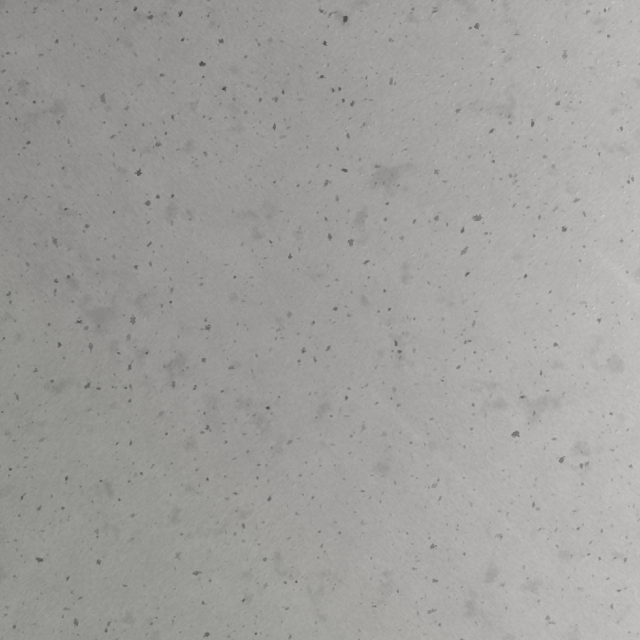
This texture is drawn by a WebGL 1 fragment shader. Its source:

```glsl
precision highp float;
// Smooth grey concrete, lit from the right, with dark flecks, small pits and faint diagonal scuffs.
uniform vec2 u_resolution;

float hash(vec2 p) {
  vec3 q = fract(p.xyx * vec3(0.1031, 0.1030, 0.0973));
  q += dot(q, q.yzx + 33.33);
  return fract((q.x + q.y) * q.z);
}

float noise(vec2 p) {
  vec2 i = floor(p), f = fract(p);
  f = f * f * (3.0 - 2.0 * f);
  return mix(mix(hash(i), hash(i + vec2(1, 0)), f.x),
             mix(hash(i + vec2(0, 1)), hash(i + vec2(1, 1)), f.x), f.y);
}

float fbm(vec2 p) {
  float sum = 0.0, amp = 0.5;
  for (int i = 0; i < 5; i++) {
    sum += amp * noise(p);
    p = mat2(1.6, 1.2, -1.2, 1.6) * p + 17.3;
    amp *= 0.5;
  }
  return sum;
}

// One ragged, tilted fleck in some cells of a grid; radius is in canvas units.
float flecks(vec2 p, float cells, float share, float radius, float seed) {
  vec2 id = floor(p * cells) + seed;
  vec2 centre = 0.15 + 0.7 * vec2(hash(id + 3.1), hash(id + 7.7));
  vec2 d = (fract(p * cells) - centre) / cells;
  float angle = 0.9 + 2.2 * (hash(id + 11.3) - 0.5);
  float c = cos(angle), s = sin(angle);
  d = vec2(c * d.x + s * d.y, c * d.y - s * d.x);
  d.x *= mix(0.45, 0.95, hash(id + 19.9));
  float size = radius * mix(0.45, 1.0, pow(hash(id + 23.5), 2.0));
  float edge = length(d) + size * 1.1 * (noise(p * 380.0 + seed) - 0.5);
  float soft = 0.0007 + 0.6 / u_resolution.y;
  float shape = 1.0 - smoothstep(size - soft, size + soft, edge);
  return shape * step(hash(id + 31.7), share) * mix(0.25, 1.0, hash(id + 41.3));
}

// Soft band along a falling diagonal, x + y offset across and x - y span along it.
float scuff(vec2 diag, float across, float width, float from, float to) {
  float band = exp(-pow((diag.x - across) / width, 2.0));
  return band * smoothstep(from, from + 0.15, diag.y) * (1.0 - smoothstep(to - 0.2, to, diag.y));
}

void main() {
  vec2 p = gl_FragCoord.xy / u_resolution.y;
  vec2 d = p - 0.5;
  vec2 diag = vec2(p.x + p.y, p.x - p.y);

  // Light falls off from the lower right to the left edge.
  float t = p.x - 0.1 * d.y;
  float value = 0.558 + 0.075 * t + 0.1 * t * t;
  value += 0.016 * smoothstep(0.5, 0.0, p.y) * (1.0 - p.x);

  // Cloudy mottling
  value += 0.03 * (fbm(p * 4.0 + 5.0) - 0.48);
  value += 0.03 * (fbm(p * 26.0 + 9.0) - 0.48);

  // Fine grain, drawn out away from the centre
  float rising = noise(diag * vec2(100.0, 270.0));
  float falling = noise(diag * vec2(270.0, 100.0) + 50.0);
  float grain = mix(falling, rising, smoothstep(-0.04, 0.04, d.x * d.y));
  value += 0.026 * (grain - 0.5) + 0.026 * (noise(p * 340.0) - 0.5);

  // Pale scuffs, broken up along their length
  float wear = 0.4 + 0.9 * noise(diag * vec2(120.0, 9.0));
  value += 0.014 * wear * scuff(diag, 0.97, 0.01, 0.1, 0.85);
  value += 0.010 * wear * scuff(diag, 0.95, 0.03, -1.0, -0.05);
  value += 0.020 * wear * scuff(diag, 1.54, 0.010, 0.25, 0.7);

  // Dark smudges: a worn patch on the left and scattered stains
  vec2 patchAxis = vec2(diag.x - 0.69, diag.y + 0.27) / vec2(0.07, 0.28);
  float worn = exp(-dot(patchAxis, patchAxis));
  value -= 0.06 * worn * smoothstep(0.42, 0.72, fbm(p * 45.0 + 2.0));
  value -= 0.05 * smoothstep(0.62, 0.82, fbm(p * 30.0 + 31.0));

  // Flecks from large and rare to tiny and common
  float dark = 0.22 * flecks(p, 17.0, 0.24, 0.0046, 10.0);
  dark = max(dark, 0.27 * flecks(p, 27.0, 0.23, 0.0034, 60.0));
  dark = max(dark, 0.22 * flecks(p + 0.37, 41.0, 0.22, 0.0025, 120.0));
  dark = max(dark, 0.14 * flecks(p + 0.71, 70.0, 0.22, 0.0017, 210.0));
  value -= dark;

  // Pits with a lit rim, stronger towards the upper right
  float lit = 0.025 + 0.055 * smoothstep(0.9, 1.7, diag.x);
  value += lit * flecks(p, 64.0, 0.3, 0.0019, 330.0);
  value -= 0.05 * flecks(p + vec2(0.0018, -0.0014), 64.0, 0.3, 0.0017, 330.0);

  // Warm grey, a little greener at the lower left
  float green = smoothstep(0.9, 0.1, diag.x);
  vec3 tint = mix(vec3(1.006, 0.998, 0.985), vec3(0.997, 1.003, 0.967), green);
  gl_FragColor = vec4(clamp(value * tint, 0.0, 1.0), 1.0);
}
```
